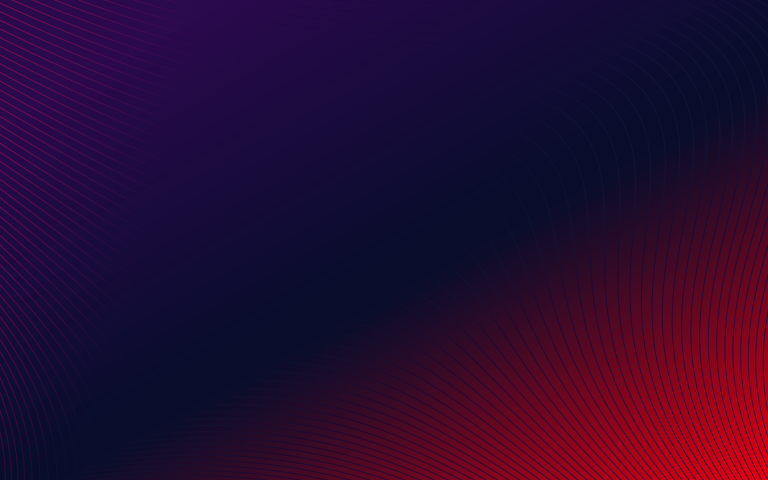
Write a Shadertoy shader that draws this background.

```glsl
const vec3 NAVY = vec3(0.030, 0.050, 0.170);
const vec3 PURPLE = vec3(0.165, 0.035, 0.300);
const vec3 RED = vec3(0.910, 0.000, 0.070);
const vec3 PINK_LINE = vec3(0.600, 0.060, 0.330);
const vec3 INDIGO_LINE = vec3(0.070, 0.030, 0.200);
const vec3 TEAL_LINE = vec3(0.100, 0.150, 0.270);

const float ASPECT = 1.6;
const vec2 GRADIENT_AXIS = vec2(0.487, -0.874);
const float PURPLE_REACH = 0.65;
const float RED_START = 0.05;
const float RED_SPAN = 0.73;
const float RED_CURVE = 1.2;
const float LEFT_PERIOD = 0.018;
const float RIGHT_PERIOD = 0.025;
const float HALF_WIDTH = 0.0011;

// Diagonal blend from purple through navy to red
vec3 backdrop(float d) {
    vec3 cool = mix(NAVY, PURPLE, clamp(-d / PURPLE_REACH, 0.0, 1.0));
    float heat = clamp((d - RED_START) / RED_SPAN, 0.0, 1.0);
    return mix(cool, RED, pow(heat, RED_CURVE));
}

// Contours turning from level at the top to steep at the lower left
float leftField(vec2 p) {
    return sqrt(max(0.1 + p.x - 0.59 * p.x * p.x + 1.1 * p.y * p.y, 0.01));
}

// Contours arching over the right side and sweeping out below
float rightField(vec2 p) {
    float h = p.y - 0.5;
    return 0.8 * p.x * p.x - 0.6 * p.x - 1.2 * p.x * p.y
         + 2.0 * h * h * h + 1.51 * p.y;
}

// Antialiased thin lines at evenly spaced levels of a field
float contours(float field, float period) {
    float pixel = 1.0 / iResolution.y;
    float slope = length(vec2(dFdx(field), dFdy(field))) / pixel;
    float dist = abs(fract(field / period) - 0.5) * period / max(slope, 0.001);
    return clamp((HALF_WIDTH + 0.5 * pixel - dist) / pixel, 0.0, 1.0);
}

void mainImage(out vec4 fragColor, in vec2 fragCoord) {
    vec2 p = fragCoord / iResolution.xy * vec2(ASPECT, 1.0);
    float d = dot(p, GRADIENT_AXIS);
    vec3 color = backdrop(d);

    // Pink lines fading in from the left, faint dark ones at the top
    float leftLines = contours(leftField(p), LEFT_PERIOD);
    float pinkFade = 1.0 - smoothstep(-0.05, 0.50, p.x + 0.28 * (1.0 - p.y));
    float topFade = smoothstep(0.35, 0.75, p.x) * smoothstep(1.2, 0.8, p.x)
                  * smoothstep(0.65, 1.0, p.y);
    color = mix(color, PINK_LINE, 0.75 * pinkFade * leftLines);
    color = mix(color, INDIGO_LINE, 0.25 * topFade * leftLines);

    // Teal lines over the navy band, indigo lines over the red
    float rightLines = contours(rightField(p), RIGHT_PERIOD);
    float warmSide = smoothstep(0.02, 0.25, d);
    float tealFade = 0.30 * smoothstep(0.85, 1.35, p.x) * smoothstep(-0.28, -0.05, d);
    vec3 lineColor = mix(TEAL_LINE, INDIGO_LINE, warmSide);
    color = mix(color, lineColor, mix(tealFade, 0.65, warmSide) * rightLines);

    fragColor = vec4(color, 1.0);
}
```
